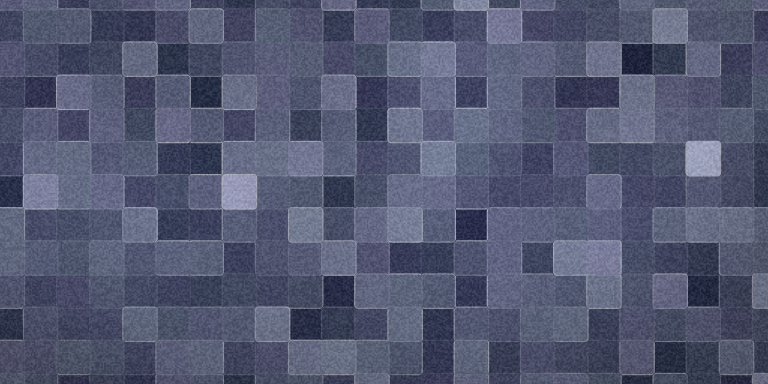
Give the GLSL for this pattern, as a Shadertoy shader.

```glsl
// Mosaic of slate-blue square tiles with rounded corners and thin pale rims.
// Tiles overlap slightly and the lighter one lies on top; the rim strengthens
// with contrast. Soft uneven light and fine grain finish the surface.

const float PITCH = 0.0863;                    // tile spacing in canvas heights
const vec2 GRID_ORIGIN = vec2(0.0625, 0.026);  // first grid crossing
const float HALF_SIZE = 0.535;                 // in tiles; above 0.5 overlaps
const float CORNER = 0.115;
const float RIM_HALF_WIDTH = 0.017;
const vec3 RIM_COLOR = vec3(0.64, 0.65, 0.69);

// Sine-free hash, 0 to 1
float hash(vec2 p, float seed) {
    vec3 q = fract(vec3(p.xyx + seed * 17.3) * 0.1031);
    q += dot(q, q.yzx + 33.33);
    return fract((q.x + q.y) * q.z);
}

float valueNoise(vec2 p, float seed) {
    vec2 cell = floor(p);
    vec2 f = fract(p);
    f = f * f * (3.0 - 2.0 * f);
    float low = mix(hash(cell, seed), hash(cell + vec2(1, 0), seed), f.x);
    float high = mix(hash(cell + vec2(0, 1), seed), hash(cell + vec2(1, 1), seed), f.x);
    return mix(low, high, f.y);
}

float roundedBox(vec2 p, float halfSize, float radius) {
    vec2 q = abs(p) - halfSize + radius;
    return length(max(q, 0.0)) + min(max(q.x, q.y), 0.0) - radius;
}

// Mostly mid tones, with a few very light tiles
vec3 tileColor(vec2 id) {
    float spread = (hash(id, 1.0) + hash(id, 2.0) + hash(id, 3.0)) / 3.0 - 0.5;
    float highlight = pow(hash(id, 4.0), 18.0);
    float tone = 0.302 + 0.4 * spread + 0.18 * highlight;
    float tint = 0.03 * (hash(id, 5.0) - 0.5);
    return vec3(tone, tone + 0.02 + tint, tone + 0.122);
}

// Finds the two lightest tiles at a point and blends them at the upper edge
vec3 mosaic(vec2 p, float pixel) {
    vec2 cell = floor(p);
    vec3 top = vec3(0.0), under = vec3(0.0);
    float topDist = 0.0;
    for (int y = -1; y <= 1; y++) {
        for (int x = -1; x <= 1; x++) {
            vec2 id = cell + vec2(x, y);
            float d = roundedBox(p - id - 0.5, HALF_SIZE, CORNER);
            if (d > 0.5 * pixel) continue;
            vec3 color = tileColor(id);
            if (color.g > top.g) {
                under = top;
                top = color;
                topDist = d;
            } else if (color.g > under.g) {
                under = color;
            }
        }
    }
    float cover = clamp(0.5 - topDist / pixel, 0.0, 1.0);
    vec3 color = mix(under, top, cover);

    // Rim just inside the upper tile's edge
    float rim = clamp((RIM_HALF_WIDTH - abs(topDist + RIM_HALF_WIDTH)) / pixel + 0.5, 0.0, 1.0);
    float strength = mix(0.13, 0.8, smoothstep(0.03, 0.17, top.g - under.g));
    return mix(color, RIM_COLOR, rim * strength);
}

// Lighter toward the upper middle, falling off at the sides and bottom
float lighting(vec2 uv, float aspect) {
    vec2 q = vec2(uv.x / aspect - 0.45, uv.y - 0.62);
    float falloff = 1.07 - 0.42 * dot(q, q);
    return falloff + 0.14 * (valueNoise(uv * 2.5, 6.0) - 0.5);
}

void mainImage(out vec4 fragColor, in vec2 fragCoord) {
    vec2 uv = fragCoord / iResolution.y;
    float pixel = 1.0 / (iResolution.y * PITCH);
    vec3 color = mosaic((uv - GRID_ORIGIN) / PITCH, pixel);
    color *= lighting(uv, iResolution.x / iResolution.y);

    // Fine surface grain
    color += 0.12 * (valueNoise(uv * 256.0, 7.0) - 0.5);
    fragColor = vec4(clamp(color, 0.0, 1.0), 1.0);
}
```
